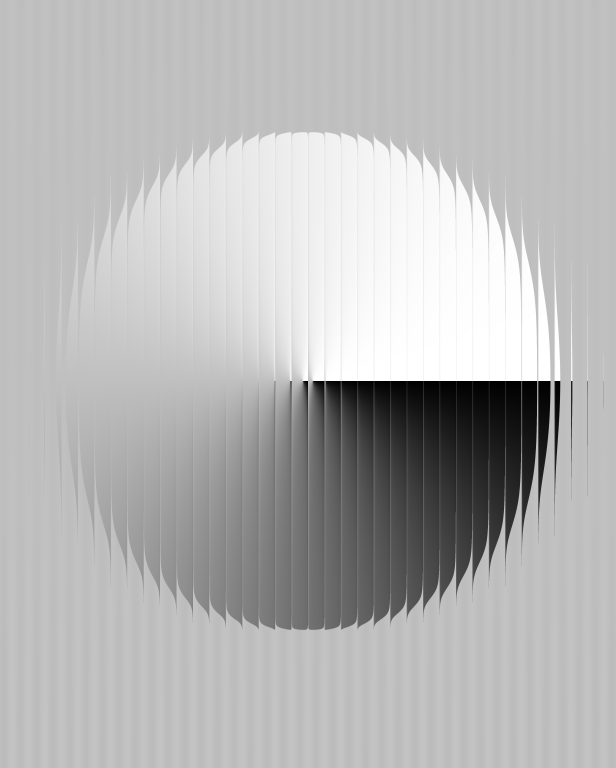
A Shadertoy shader for this background:

```glsl
const float PI = 3.14159265;
const float DISC_RADIUS = 0.324;
const vec2 DISC_CENTER = vec2(0.0, 0.0039);
const float RIB_WIDTH = 0.0214;
const float LENS_POWER = 0.0143;
const float BACKDROP = 0.75;
const int SAMPLES_X = 6;
const int SAMPLES_Y = 2;

// Position across one rib, from -1 at its left edge to 1 at its right
float ribCoord(float x, float width) {
    return 2.0 * fract(x / width) - 1.0;
}

// Sideways bend of a cylindrical lens, steepest at the rib edges
float lensOffset(float u, float power) {
    return power * u / sqrt(1.0 - u * u + 0.03);
}

// Conic ramp running clockwise from black to white
float conicShade(vec2 p) {
    float turn = fract(-atan(p.y, p.x) / (2.0 * PI));
    float remaining = 1.0 - turn;
    return 1.0 - remaining * remaining;
}

float discMask(vec2 p, float radius, float softness) {
    return 1.0 - smoothstep(-softness, softness, length(p) - radius);
}

// Faint ribs on the backdrop, stronger toward the bottom
float backdropShade(vec2 p, float u) {
    float strength = mix(0.016, 0.004, smoothstep(-0.5, 0.0, p.y));
    strength += 0.004 * smoothstep(0.2, 0.5, p.y);
    return BACKDROP - strength * cos(PI * u);
}

float ribbedScene(vec2 p, float softness) {
    float u = ribCoord(p.x, RIB_WIDTH);
    vec2 bent = p - DISC_CENTER;
    bent.x += lensOffset(u, LENS_POWER);

    // Thin seam along the left edge of each rib
    float seam = 0.3 * smoothstep(0.86, 1.0, -u);
    float disc = mix(conicShade(bent), BACKDROP, seam);
    return mix(backdropShade(p, u), disc, discMask(bent, DISC_RADIUS, softness));
}

void mainImage(out vec4 fragColor, in vec2 fragCoord) {
    float pixel = 1.0 / iResolution.y;
    vec2 grid = vec2(SAMPLES_X, SAMPLES_Y);
    float shade = 0.0;

    // Average a small grid of samples inside each pixel
    for (int i = 0; i < SAMPLES_X; i++) {
        for (int j = 0; j < SAMPLES_Y; j++) {
            vec2 jitter = (vec2(i, j) + 0.5) / grid - 0.5;
            vec2 p = (fragCoord + jitter - 0.5 * iResolution.xy) * pixel;
            shade += ribbedScene(p, 0.5 * pixel);
        }
    }
    shade /= grid.x * grid.y;
    fragColor = vec4(vec3(shade), 1.0);
}
```
